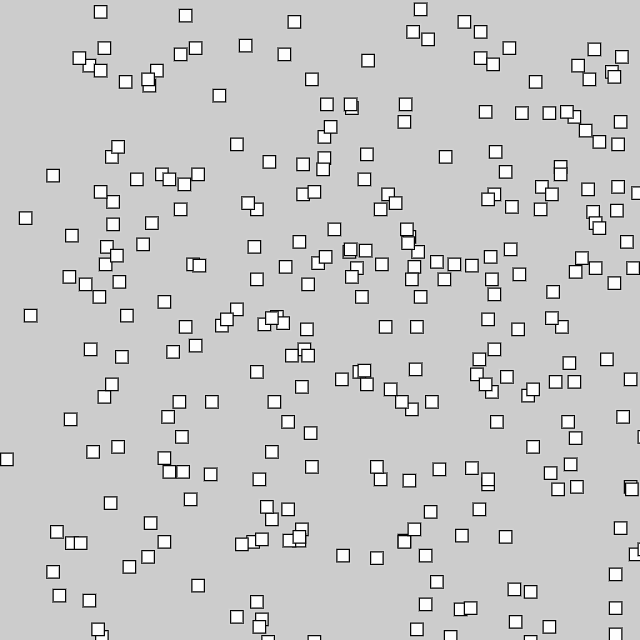
Give the GLSL for this pattern, as a Shadertoy shader.

```glsl
vec2 hash2(float n)
{
    return fract(sin(n * vec2(127.1, 311.7) + vec2(1.3, 4.7)) * 43758.5453);
}

float boxDistance(vec2 p, float halfSide)
{
    vec2 d = abs(p) - halfSide;
    return max(d.x, d.y);
}

// One-pixel-wide smooth edge
float coverage(float distance)
{
    return clamp(0.5 - distance * iResolution.y, 0.0, 1.0);
}

void mainImage(out vec4 fragColor, in vec2 fragCoord)
{
    vec2 uv = fragCoord / iResolution.y;
    float unit = 1.0 / 512.0;
    float shade = 0.8;
    float nearest = 1.0;

    // Scattered outlined squares, later ones on top
    for (int i = 1; i <= 290; i++)
    {
        vec2 h = hash2(float(i));
        // Slightly denser to the right; may overhang right and bottom
        vec2 corner = vec2(pow(h.x, 0.88), h.y) + vec2(0.011, -0.011);
        vec2 center = (floor(corner / unit) + 0.5) * unit;

        float d = boxDistance(uv - center, 5.5 * unit);
        shade = mix(shade, 0.01, coverage(d));
        shade = mix(shade, 0.995, coverage(d + unit));
        nearest = min(nearest, d);
    }

    // Faint light rim on the ground around the outlines
    shade += 0.035 * (coverage(nearest - unit) - coverage(nearest));

    fragColor = vec4(vec3(shade), 1.0);
}
```
